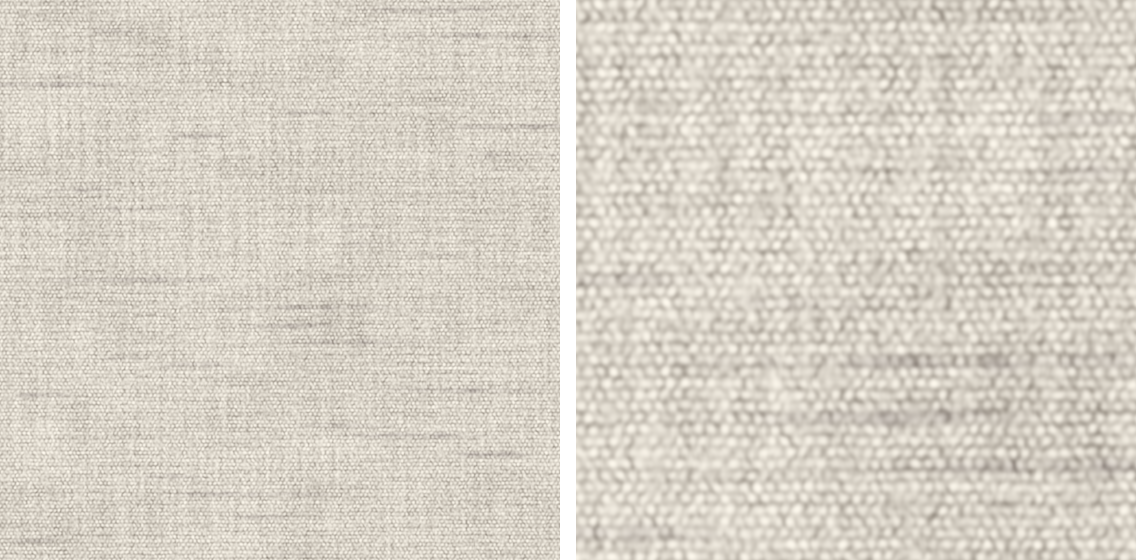
Left, the full canvas; right, a detail of the centre.
Write a Shadertoy shader that draws this texture.

```glsl
// Pale linen cloth: a fine, straight plain weave of uneven warp and weft threads,
// crossed by long, faint, speckled grey slubs that run along the weft.
// Cosines give the weave, gradient noise the grain, a loop places the slubs.

vec2 hash2(vec2 p) {
    vec3 q = fract(p.xyx * vec3(0.1031, 0.1030, 0.0973));
    q += dot(q, q.yzx + 33.33);
    return fract((q.xx + q.yz) * q.zy);
}

float cornerSlope(vec2 cell, vec2 offset) {
    float angle = 6.2832 * hash2(cell + 57.0).x;
    return dot(vec2(cos(angle), sin(angle)), offset);
}

// Gradient noise, roughly -0.7 to 0.7
float gradientNoise(vec2 p) {
    vec2 i = floor(p), f = p - i;
    vec2 u = f * f * f * (f * (f * 6.0 - 15.0) + 10.0);
    vec2 e = vec2(1.0, 0.0);
    float low = mix(cornerSlope(i, f), cornerSlope(i + e, f - e), u.x);
    float high = mix(cornerSlope(i + e.yx, f - e.yx), cornerSlope(i + 1.0, f - 1.0), u.x);
    return mix(low, high, u.y);
}

// Darkness of the scattered slubs, each a long broken streak with a small knot
float slubs(vec2 p) {
    float dark = 0.0;
    for (int i = 0; i < 34; i++) {
        float id = float(i);
        vec2 place = hash2(vec2(id * 7.31, 3.7));
        vec2 shape = hash2(vec2(id * 5.17, 19.2));
        vec2 d = p - vec2(place.x, (id + place.y) / 34.0);
        d.y += 0.003 * gradientNoise(vec2(p.x * 16.0, id * 5.3));
        float halfLength = mix(0.04, 0.19, shape.x * shape.x);
        float along = exp(-pow(abs(d.x) / halfLength, 4.0));
        float across = exp(-pow(d.y / 0.0047, 2.0));
        float broken = 0.6 + 0.9 * gradientNoise(vec2(p.x * 15.0, id * 7.1));
        broken += 0.8 * gradientNoise(vec2(p.x * 75.0, p.y * 110.0 + id));
        dark += along * across * clamp(broken, 0.0, 1.2) * mix(0.35, 0.95, shape.y);
        vec2 knot = (d - vec2((shape.y - 0.5) * halfLength, 0.0)) / vec2(0.009, 0.006);
        dark += 0.6 * shape.x * exp(-dot(knot, knot));
    }
    return min(dark, 1.1);
}

void mainImage(out vec4 fragColor, in vec2 fragCoord) {
    vec2 p = fragCoord / iResolution.y;

    // Thread coordinates, with a very slight wander
    vec2 thread = p * vec2(256.0, 146.0);
    thread.x += 0.6 * gradientNoise(p * vec2(45.0, 75.0));
    thread.y += 0.2 * gradientNoise(p * vec2(24.0, 20.0) + 40.0);

    // Over and under crossings, plus the shaded gaps between weft rows
    float crossing = cos(3.14159 * thread.x) * cos(3.14159 * thread.y);
    float gaps = cos(6.28318 * thread.y);
    float relief = 1.0 + 1.0 * gradientNoise(thread * vec2(0.21, 0.27) + 11.0);
    float tone = relief * (0.060 * crossing + 0.036 * gaps);

    // Uneven threads in both directions, fibre grain and soft cloudiness
    tone += 0.066 * gradientNoise(vec2(p.x * 6.0, thread.y * 0.83));
    tone += 0.062 * gradientNoise(vec2(thread.x * 0.47, p.y * 6.0 + 70.0));
    tone += 0.115 * gradientNoise(thread * vec2(0.56, 0.87) + 23.0);
    tone += 0.090 * gradientNoise(thread * vec2(0.87, 1.37) + 151.0);
    tone += 0.036 * gradientNoise(p * vec2(4.0, 8.0) + 90.0);

    // Highlights flatten while the shaded gaps deepen
    tone -= 1.6 * tone * tone;

    vec3 linen = vec3(0.851, 0.827, 0.783) + tone * vec3(1.0, 1.03, 1.03);
    linen -= vec3(0.130, 0.137, 0.121) * slubs(p);
    fragColor = vec4(clamp(linen, 0.0, 1.0), 1.0);
}
```
